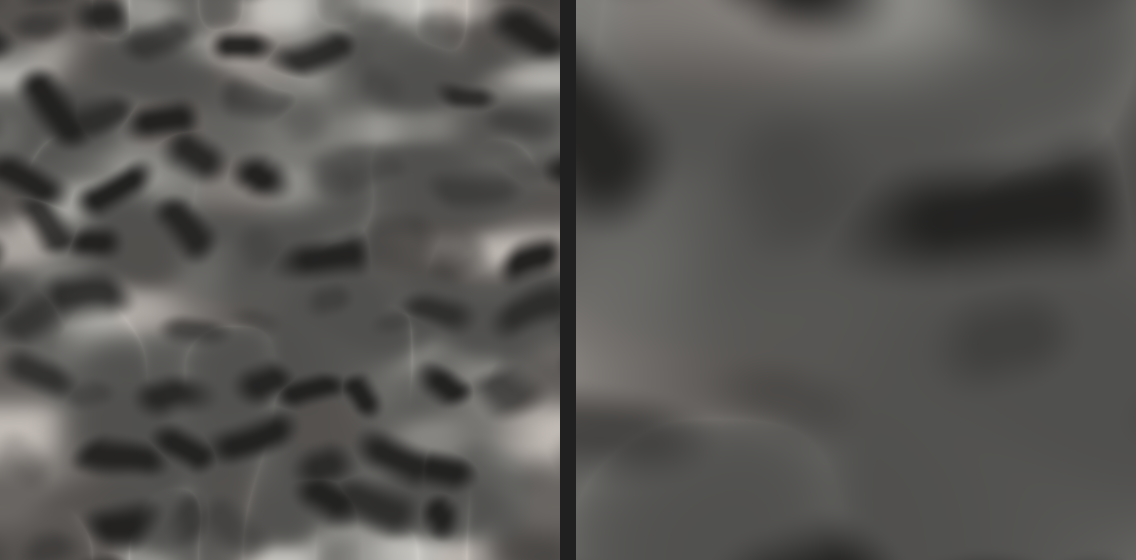
Left, the full canvas; right, a detail of the centre.
A three.js fragment shader for this texture:

```glsl
// Soft grey relief: pale horizontal streaks under dark, blurred, slanted grains.
// Streaks are stretched value noise; grains are scattered capsules whose soft
// slopes meet in creases. A gentle warp bends everything, and the tile repeats.

varying vec2 vUv;

const float GRAIN_CELLS = 8.0;
const float DARK_TONE = 0.135;
const vec3 WARM_GREY = vec3(1.025, 0.99, 0.96);
const vec3 NEUTRAL_GREY = vec3(1.0, 0.995, 0.97);

float hash(vec2 p, float seed) {
  return fract(sin(dot(p, vec2(127.1, 311.7)) + seed * 74.7) * 43758.545);
}

// Value noise that repeats after the given number of cells.
float tileNoise(vec2 uv, vec2 cells, float seed) {
  vec2 p = uv * cells;
  vec2 i = floor(p);
  vec2 f = fract(p);
  vec2 s = f * f * f * (f * (f * 6.0 - 15.0) + 10.0);
  vec2 a = mod(i, cells);
  vec2 b = mod(i + 1.0, cells);
  float low = mix(hash(a, seed), hash(vec2(b.x, a.y), seed), s.x);
  float high = mix(hash(vec2(a.x, b.y), seed), hash(b, seed), s.x);
  return mix(low, high, s.y);
}

vec2 warp(vec2 uv, vec2 cells, float amount, float seed) {
  vec2 offset = vec2(tileNoise(uv, cells, seed), tileNoise(uv, cells, seed + 1.0));
  return uv + amount * (offset - 0.5);
}

float capsuleDistance(vec2 p, vec2 axis, float halfLength) {
  float along = clamp(dot(p, axis), -halfLength, halfLength);
  return length((p - axis * along) * vec2(0.92, 1.15));
}

// Light left over by the grains: 0 in the darkest cores, 1 in the open.
float grainLight(vec2 uv, float cells) {
  vec2 home = floor(uv * cells);
  float light = 1.0;
  for (int y = -1; y <= 1; y++) {
    for (int x = -1; x <= 1; x++) {
      vec2 cell = home + vec2(float(x), float(y));
      vec2 id = mod(cell, cells);
      vec2 jitter = vec2(hash(id, 1.0), hash(id, 2.0));
      vec2 center = (cell + mix(vec2(0.2), vec2(0.8), jitter)) / cells;
      float angle = mix(-0.95, 0.6, hash(id, 3.0));
      float halfLength = mix(0.006, 0.042, hash(id, 4.0));
      float radius = mix(0.04, 0.06, hash(id, 5.0));
      float depth = mix(0.2, 1.0, smoothstep(0.1, 0.7, hash(id, 6.0)));
      float d = capsuleDistance(uv - center, vec2(cos(angle), sin(angle)), halfLength);
      float slope = smoothstep(0.1 * radius, radius, d);
      light = min(light, mix(1.0, slope, depth));
    }
  }
  return light;
}

// Pale bands, drawn out sideways and brightest in a few places.
float streakTone(vec2 uv) {
  float broad = tileNoise(uv, vec2(4.0, 9.0), 11.0);
  float fine = tileNoise(uv, vec2(8.0, 13.0), 12.0);
  float band = smoothstep(0.15, 0.87, mix(broad, fine, 0.38));
  return 0.315 + 0.46 * pow(band, 2.4);
}

// Thin bright folds along the middle level of a noise field.
float foldLine(vec2 uv, vec2 cells, float seed) {
  float level = abs(tileNoise(uv, cells, seed) - 0.5);
  return exp(-level * 13.0) * smoothstep(0.35, 0.75, tileNoise(uv, vec2(5.0), seed + 1.0));
}

void main() {
  vec2 bentUv = warp(vUv, vec2(7.0, 8.0), 0.045, 21.0);
  vec2 streakUv = warp(vUv, vec2(6.0, 5.0), 0.05, 31.0);

  // Streaks and folds form the lit ground, then grains darken it.
  float ground = streakTone(streakUv);
  ground += 0.09 * foldLine(bentUv, vec2(10.0, 6.0), 41.0);
  float tone = mix(DARK_TONE, ground, grainLight(bentUv, GRAIN_CELLS));

  float warmth = smoothstep(0.4, 0.8, tileNoise(bentUv, vec2(7.0, 9.0), 51.0));
  gl_FragColor = vec4(tone * mix(NEUTRAL_GREY, WARM_GREY, warmth), 1.0);
}
```
